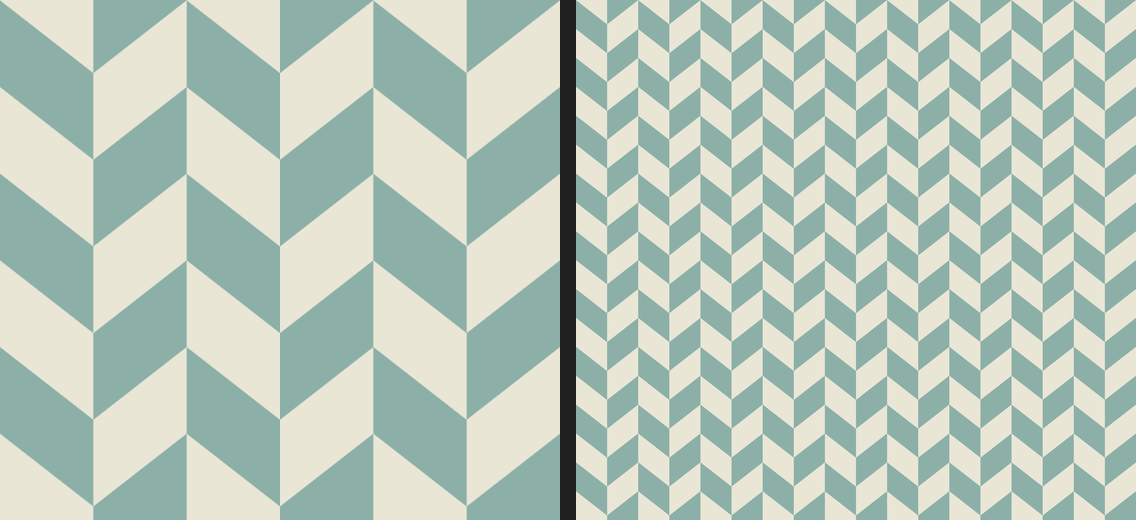
Left: one tile. Right: repeated 3 by 3.
This pattern is drawn by a Shadertoy shader. Its source:

```glsl
// Two-tone herringbone of slanted blocks in columns that mirror and swap colour.

const vec3 TEAL = vec3(0.549, 0.690, 0.659);
const vec3 CREAM = vec3(0.914, 0.902, 0.839);
const vec2 REPEATS = vec2(3.0, 3.0); // column pairs across, block pairs down
const float DROP = 0.42;             // fall across one column, in block pairs
const float SHIFT = 0.002;           // vertical offset, in block pairs

// Antialiased square wave: 1 on the first half of each period, 0 on the second.
float squareWave(float phase, float pixelSpan) {
    float edgeDistance = 0.25 - abs(fract(phase + 0.25) - 0.5);
    return clamp(edgeDistance / pixelSpan + 0.5, 0.0, 1.0);
}

// Zigzag: rises 0 to 1 over half a period, then falls back.
float zigzag(float phase) {
    return 1.0 - abs(2.0 * fract(phase) - 1.0);
}

// Share of the first colour at a point measured in repeats.
float herringbone(vec2 cell, vec2 pixelSize, float drop) {
    float slantPhase = -cell.y - drop * zigzag(cell.x);
    float slantSpan = length(vec2(2.0 * drop * pixelSize.x, pixelSize.y));
    float block = squareWave(slantPhase, slantSpan);
    float fallingColumn = squareWave(cell.x, pixelSize.x);
    return mix(1.0 - block, block, fallingColumn);
}

void mainImage(out vec4 fragColor, in vec2 fragCoord) {
    vec2 pixelSize = REPEATS / iResolution.xy;
    vec2 cell = fragCoord * pixelSize + vec2(0.0, SHIFT);
    float coverage = herringbone(cell, pixelSize, DROP);
    fragColor = vec4(mix(CREAM, TEAL, coverage), 1.0);
}
```
